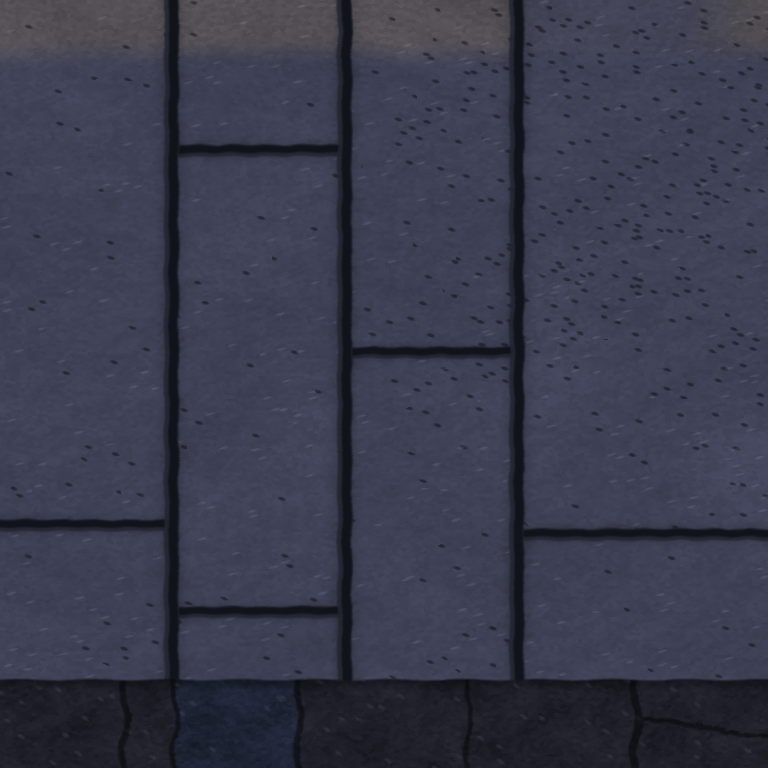
Write a three.js fragment shader that draws this texture.

```glsl
varying vec2 vUv;

const vec3 SLATE = vec3(0.247, 0.256, 0.338);
const vec3 WARM = vec3(0.345, 0.325, 0.335);
const vec3 JOINT = vec3(0.068, 0.076, 0.107);
const vec3 BEVEL = vec3(0.135, 0.145, 0.19);
const vec3 FOOTING = vec3(0.118, 0.122, 0.158);
const vec3 BLUE_STONE = vec3(0.118, 0.14, 0.205);
const vec3 COLUMN_JOINTS = vec3(0.2235, 0.449, 0.673);
const float FLOOR_TOP = 0.115;
const float BAND_BOTTOM = 0.928;
const float JOINT_HALF = 0.0095;
const float SEAM_HALF = 0.0075;
const float SOFT = 0.0022;

float hash(vec2 p) {
  return fract(sin(dot(p, vec2(127.1, 311.7))) * 43758.55);
}

// Distance to the nearest cell point, and that cell's random value.
vec2 cells(vec2 p) {
  vec2 base = floor(p);
  vec2 nearest = vec2(9.0, 0.0);
  for (int j = -1; j <= 1; j++) {
    for (int i = -1; i <= 1; i++) {
      vec2 c = base + vec2(float(i), float(j));
      vec2 point = c + vec2(hash(c), hash(c + 37.2));
      float d = length(p - point);
      if (d < nearest.x) nearest = vec2(d, hash(c + 81.6));
    }
  }
  return nearest;
}

// Layered, warped sines, roughly within -1 to 1.
float mottle(vec2 p) {
  float sum = 0.0;
  float gain = 0.5;
  for (int i = 0; i < 6; i++) {
    p += 0.6 * sin(p.yx * 1.3 + float(i) * 2.1);
    sum += gain * sin(p.x + 1.7) * sin(p.y + float(i));
    p = mat2(0.8, 0.6, -0.6, 0.8) * p * 1.85;
    gain *= 0.68;
  }
  return sum;
}

float box(float d, float halfWidth) {
  return 1.0 - smoothstep(halfWidth - SOFT, halfWidth + SOFT, abs(d));
}

float blob(vec2 p, vec2 center, vec2 radius) {
  vec2 q = (p - center) / radius;
  return exp(-dot(q, q));
}

// Sparse short marks scattered by cellular noise.
float marks(vec2 p, vec2 scale, float density) {
  vec2 c = cells(p * scale);
  return (1.0 - smoothstep(0.12, 0.42, c.x)) * step(1.0 - density, c.y);
}

// Grooves have a dark core and a paler bevel on one side.
vec3 groove(vec3 color, float d, float halfWidth, float mask) {
  color = mix(color, color * 0.8, mask * exp(-pow(d / (halfWidth * 1.5), 2.0)));
  color = mix(color, BEVEL, mask * box(d, halfWidth) * 0.9);
  return mix(color, JOINT, mask * box(d - halfWidth * 0.25, halfWidth * 0.62));
}

vec3 wall(vec2 uv, float grain) {
  vec2 tilted = mat2(0.97, -0.24, 0.24, 0.97) * uv;
  float clouds = mottle(uv * vec2(9.0, 16.0));
  float streaks = mottle(tilted * vec2(45.0, 110.0) + 5.0);
  vec3 color = SLATE * (1.0 + 0.055 * clouds + 0.045 * streaks + 0.09 * grain);

  // Pale worn areas and the warm top course
  float worn = blob(uv, vec2(0.98, 0.4), vec2(0.08, 0.06))
    + 0.7 * blob(uv, vec2(0.4, 0.47), vec2(0.07, 0.08))
    + 0.6 * blob(uv, vec2(0.71, 0.6), vec2(0.06, 0.12));
  color += worn * vec3(0.022, 0.026, 0.03);
  float band = smoothstep(BAND_BOTTOM - 0.018, BAND_BOTTOM + 0.022, uv.y + 0.006 * clouds);
  float lit = 1.0 - 0.85 * smoothstep(0.66, 0.69, uv.x) * (1.0 - smoothstep(0.87, 0.99, uv.x));
  color = mix(color, WARM * (1.0 + 0.08 * clouds + 0.12 * grain), band * lit * 0.82);

  // Dark pits and pale scratches
  float pitted = 0.04 + 0.15 * smoothstep(0.4, 0.7, uv.x) * smoothstep(0.3, 0.65, uv.y);
  vec2 pitSpace = mat2(0.96, 0.28, -0.28, 0.96) * uv;
  color *= 1.0 - 0.4 * marks(pitSpace, vec2(58.0, 125.0), pitted);
  color += 0.055 * marks(tilted, vec2(48.0, 170.0), 0.06 + 0.1 * worn);

  // Each column has its own horizontal seams
  float wobble = 0.0007 * sin(uv.x * 140.0) + 0.001 * streaks;
  float c0 = 1.0 - step(COLUMN_JOINTS.x, uv.x);
  float c2 = step(COLUMN_JOINTS.y, uv.x) * (1.0 - step(COLUMN_JOINTS.z, uv.x));
  float c3 = step(COLUMN_JOINTS.z, uv.x);
  float c1 = 1.0 - c0 - c2 - c3;
  float height = c0 * 0.316 + c1 * 0.804 + c2 * 0.541 + c3 * 0.304;
  color = groove(color, uv.y - height + wobble, SEAM_HALF, 1.0);
  color = groove(color, uv.y - 0.203 + wobble, SEAM_HALF, c1);

  // Vertical joints
  float sway = 0.0008 * sin(uv.y * 90.0) + 0.001 * streaks;
  for (int i = 0; i < 3; i++) {
    color = groove(color, uv.x - COLUMN_JOINTS[i] + sway, JOINT_HALF, 1.0);
  }
  return color;
}

vec3 footing(vec2 uv, float grain) {
  float rough = mottle(uv * vec2(32.0, 42.0));
  float blue = smoothstep(0.22, 0.235, uv.x) * (1.0 - smoothstep(0.38, 0.395, uv.x));
  vec3 color = mix(FOOTING, BLUE_STONE, blue) * (1.0 + 0.2 * rough + 0.22 * grain);
  color += 0.05 * marks(uv + 0.3 * uv.yx, vec2(70.0, 95.0), 0.09);
  float x = uv.x + 0.004 * sin(uv.y * 75.0) + 0.003 * rough;
  float gap = box(x - 0.163, 0.004) + box(x - 0.228, 0.003) + box(x - 0.39, 0.004)
    + box(x - 0.61, 0.003) + box(x - 0.828, 0.005);
  float crack = box(uv.y - 0.055 + 0.12 * (uv.x - 0.9) + 0.006 * rough, 0.003) * step(0.83, uv.x);
  color *= 1.0 - 0.45 * min(gap + crack, 1.0);
  return color * (1.0 - 0.3 * smoothstep(FLOOR_TOP - 0.018, FLOOR_TOP, uv.y));
}

void main() {
  float grain = cells(vUv * vec2(150.0, 210.0)).y - 0.5;
  float edge = FLOOR_TOP + 0.001 * sin(vUv.x * 65.0);
  float above = smoothstep(edge - SOFT, edge + SOFT, vUv.y);
  gl_FragColor = vec4(mix(footing(vUv, grain), wall(vUv, grain), above), 1.0);
}
```
